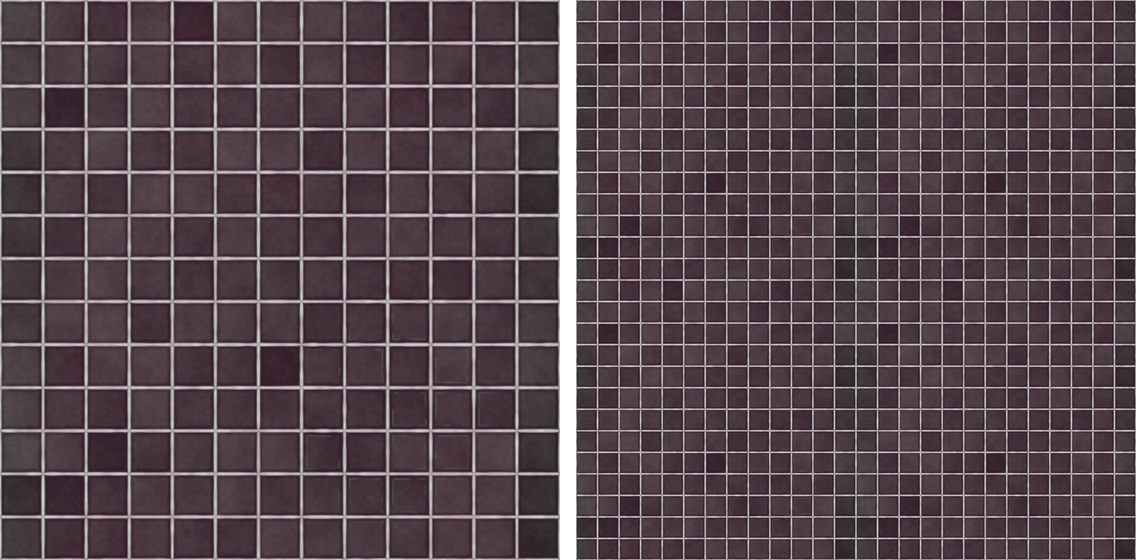
Left: one tile. Right: repeated 2 by 2.
This texture is drawn by a three.js fragment shader. Its source:

```glsl
varying vec2 vUv;

float hash(vec2 p) {
  vec3 q = fract(vec3(p.xyx) * vec3(0.1031, 0.1030, 0.0973));
  q += dot(q, q.yzx + 33.33);
  return fract((q.x + q.y) * q.z);
}

// Value noise that wraps after a whole number of cells
float wrapNoise(vec2 uv, float cells, float seed) {
  vec2 p = uv * cells;
  vec2 i = floor(p);
  vec2 f = fract(p);
  f = f * f * (3.0 - 2.0 * f);
  vec2 a = mod(i, cells) + seed;
  vec2 b = mod(i + 1.0, cells) + seed;
  return mix(mix(hash(a), hash(vec2(b.x, a.y)), f.x),
             mix(hash(vec2(a.x, b.y)), hash(b), f.x), f.y);
}

void main() {
  vec2 uv = fract(vUv);
  vec2 grid = uv * 13.0;
  vec2 id = mod(floor(grid), 13.0);
  vec2 cell = fract(grid);

  // Distance to the nearest joint, slightly uneven
  vec2 side = min(cell, 1.0 - cell);
  float edge = min(side.x, side.y) + 0.012 * (wrapNoise(uv, 52.0, 3.0) - 0.5);

  // Glaze: tone per tile, broad drift, clouds and fine grain
  float cloud = wrapNoise(uv, 39.0, 17.0) - 0.5;
  float grain = wrapNoise(uv, 117.0, 29.0) + wrapNoise(uv, 234.0, 41.0) - 1.0;
  float drift = wrapNoise(uv, 4.0, 53.0) - 0.5;
  float tone = 0.57 + 0.42 * (hash(id + 71.0) - 0.5) + 0.2 * drift;
  tone -= 0.3 * step(0.93, hash(id + 97.0));
  vec2 slope = vec2(hash(id + 113.0), hash(id + 131.0)) - 0.5;
  tone += dot(cell - 0.5, slope * 0.4 - vec2(0.12, 0.0));
  tone += 0.22 * cloud + 0.14 * grain;

  // Shaded rims, deepest on the right and bottom
  tone -= 0.4 * (1.0 - smoothstep(0.05, 0.14, edge));
  tone -= 0.22 * smoothstep(0.84, 0.96, cell.x);
  tone -= 0.16 * (1.0 - smoothstep(0.04, 0.16, cell.y));
  vec3 darkPlum = vec3(0.205, 0.125, 0.165);
  vec3 dustyPlum = vec3(0.345, 0.285, 0.31);
  vec3 color = mix(darkPlum, dustyPlum, clamp(tone, 0.0, 1.15));

  // Greyer glaze toward the sides, redder patches elsewhere
  float sideGrey = smoothstep(0.38, 0.49, abs(uv.x - 0.5));
  float luma = dot(color, vec3(0.3, 0.59, 0.11));
  color = mix(color, vec3(luma) * vec3(1.08, 1.03, 1.06), 0.55 * sideGrey);
  color += vec3(0.018, -0.007, 0.003) * (wrapNoise(uv, 6.0, 151.0) - 0.4);

  // Greenish scuffs along the rims of some lower tiles
  float region = 1.0 - smoothstep(0.1, 0.27, length(uv - vec2(0.7, 0.26)));
  float rim = 1.0 - smoothstep(0.01, 0.035, abs(edge - 0.12));
  float scuff = region * rim * step(0.4, hash(id + 173.0));
  scuff *= smoothstep(0.4, 0.75, wrapNoise(uv, 65.0, 191.0));
  color = mix(color, vec3(0.34, 0.39, 0.37), 0.5 * scuff);

  // Pale grout, pinker across than down, dulled at the crossings
  vec3 downGrout = vec3(0.755, 0.775, 0.76);
  vec3 acrossGrout = vec3(0.785, 0.76, 0.775);
  vec3 grout = mix(acrossGrout, downGrout, step(side.x, side.y));
  grout *= 0.94 + 0.13 * wrapNoise(uv, 91.0, 211.0);
  grout *= 1.0 - 0.14 * (1.0 - smoothstep(0.02, 0.08, max(side.x, side.y)));
  float stain = smoothstep(0.62, 0.9, wrapNoise(uv, 26.0, 233.0));
  grout = mix(grout, vec3(0.74, 0.62, 0.64), 0.5 * stain);
  color = mix(color, grout, 1.0 - smoothstep(0.006, 0.064, edge));

  gl_FragColor = vec4(color, 1.0);
}
```
